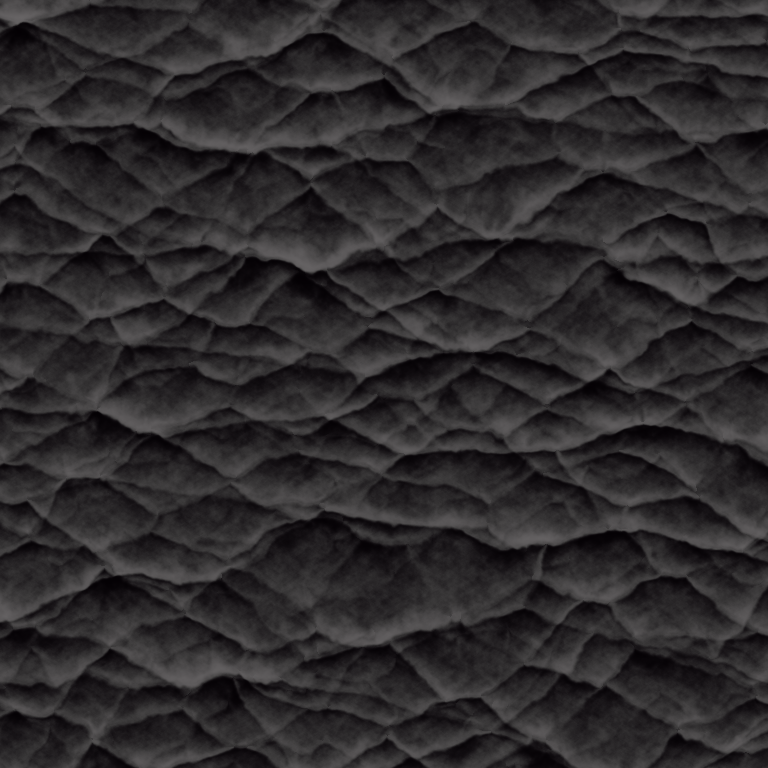
Write a WebGL 2 fragment shader that draws this texture.

```glsl
#version 300 es
precision highp float;

uniform vec2 u_resolution;
out vec4 fragColor;

vec2 hash22(vec2 p) {
    vec3 h = fract(p.xyx * vec3(0.1031, 0.1030, 0.0973));
    h += dot(h, h.yzx + 33.33);
    return fract((h.xx + h.yz) * h.zy);
}

vec2 noise2(vec2 p) {
    vec2 cell = floor(p), f = fract(p);
    f = f * f * (3.0 - 2.0 * f);
    vec2 low = mix(hash22(cell), hash22(cell + vec2(1, 0)), f.x);
    vec2 high = mix(hash22(cell + vec2(0, 1)), hash22(cell + vec2(1, 1)), f.x);
    return mix(low, high, f.y) * 2.0 - 1.0;
}

float fbm(vec2 p) {
    float sum = 0.0, gain = 0.5;
    for (int i = 0; i < 4; i++) {
        sum += gain * noise2(p).x;
        p = mat2(1.6, 1.2, -1.2, 1.6) * p + 7.3;
        gain *= 0.6;
    }
    return sum;
}

vec2 cellCentre(vec2 cell, float jitter) {
    return cell + 0.5 + jitter * (hash22(cell) - 0.5);
}

// Light on pillowed diamond cells: bright above each crease, dark below it
float creaseLight(vec2 p, vec2 size, float jitter, float reach, float seed) {
    vec2 s = p / size;
    vec2 q = vec2(s.x + s.y, s.x - s.y) + seed;
    vec2 home = floor(q), nearest = home;
    float best = 1e3;
    for (int y = -1; y <= 1; y++)
    for (int x = -1; x <= 1; x++) {
        vec2 cell = home + vec2(x, y);
        float dist = length(cellCentre(cell, jitter) - q);
        if (dist < best) {
            best = dist;
            nearest = cell;
        }
    }

    vec2 centre = cellCentre(nearest, jitter);
    float light = 0.0, border = 1e3, crest = 0.0;
    for (int y = -2; y <= 2; y++)
    for (int x = -2; x <= 2; x++) {
        if (x == 0 && y == 0) continue;
        vec2 cell = nearest + vec2(x, y);
        vec2 other = cellCentre(cell, jitter);
        vec2 n = normalize(other - centre);
        // Border normal and distance, brought back to canvas units
        vec2 slope = vec2(n.x + n.y, n.x - n.y) / size;
        float steep = length(slope);
        float d = max(dot(0.5 * (centre + other) - q, n) / steep, 0.0);
        float depth = mix(0.25, 1.25, hash22(nearest + cell + 0.5).x);
        float facing = -slope.y / steep;
        light += depth * facing * exp(-d / reach);
        if (d < border) {
            border = d;
            crest = depth * (0.1 + 0.65 * abs(facing));
        }
    }
    // Round the crest so that the lit side rolls over into shadow
    return mix(crest, light, smoothstep(0.0, 0.0065, border));
}

void main() {
    vec2 p = gl_FragCoord.xy / u_resolution.y;

    // Bend the creases
    vec2 bent = p + 0.020 * noise2(p * vec2(5.0, 6.0) + 3.0);
    bent += 0.008 * noise2(p * 17.0 + 11.0);
    bent += 0.0035 * noise2(p * 55.0 + 29.0);
    bent += 0.0012 * noise2(p * 150.0 + 43.0);

    // Long folds, diamond cells and small wrinkles
    float ragged = 1.0 + 0.8 * fbm(bent * vec2(30.0, 22.0) + 61.0);
    float folds = creaseLight(bent, vec2(0.42, 0.16), 0.65, 0.015 * ragged, 40.0);
    float cells = creaseLight(bent + 0.07, vec2(0.19, 0.11), 0.5, 0.0125 * ragged, 90.0);
    vec2 wrinkled = bent + 0.008 * noise2(p * 24.0 + 51.0);
    float wrinkles = creaseLight(wrinkled, vec2(0.095, 0.10), 0.8, 0.009 * ragged, 150.0);

    float patches = 0.5 + 0.5 * noise2(p * 9.0 + 70.0).y;
    float light = 0.17 * folds + 0.15 * cells;
    light += mix(0.02, 0.09, patches) * wrinkles;

    // Mottling, crossed streaks and fine grain
    light += 0.05 * fbm(bent * vec2(26.0, 34.0) + 5.0);
    vec2 across = vec2(p.x + 1.5 * p.y, p.x - 1.5 * p.y);
    light += 0.025 * fbm(across * vec2(90.0, 25.0) + 23.0);
    light += 0.025 * fbm(across * vec2(25.0, 90.0) + 83.0);
    light += 0.04 * fbm(p * 130.0 + 17.0);

    // Soft limits for highlights and shadows
    float span = light > 0.0 ? 0.25 : 0.14;
    float level = 0.153 + span * tanh(light / span);

    vec3 colour = level * vec3(1.02, 0.99, 1.0);
    colour.g -= 0.012 * (1.0 - smoothstep(0.05, 0.24, level));
    fragColor = vec4(colour, 1.0);
}
```
